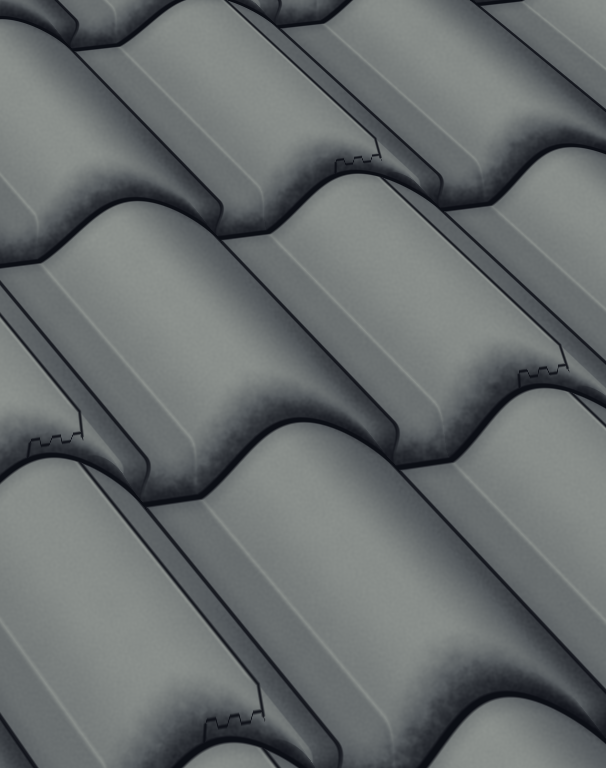
A WebGL 2 fragment shader for this texture:

```glsl
#version 300 es
precision highp float;
uniform vec2 u_resolution;
out vec4 outColor;

const float PI = 3.14159265;

// Perspective of the roof plane: across step, down step, origin (y down, canvas height = 1)
const vec3 ACROSS = vec3(0.272, -0.0295, 0.015);
const vec3 DOWN = vec3(0.1639, 0.2163, -0.09);
const vec3 ORIGIN = vec3(0.1536, 0.0586, 1.0);
// Lattice axes as seen on the canvas, used to measure seam distances
const mat2 LATTICE_TO_VIEW = mat2(0.99, -0.12, 0.74, 0.92);

const float ARCH_WIDTH = 0.78;    // share of a column taken by the arch
const float ARCH_RISE = 0.225;    // height of the arched front edge
const float TILE_SKEW = 0.145;    // tilt of a tile against the lattice
const float LIP_DEPTH = 0.17;
const float SEAM_AT = 0.68;
const float SEAM_END = 0.63;
const float EDGE_WIDTH = 0.010;
const float LINE_WIDTH = 0.005;
const float GRAIN = 0.05;
const float LIP_ROUGHNESS = 0.035;

const vec3 INK = vec3(0.045, 0.053, 0.08);
const vec3 SLATE = vec3(0.33, 0.35, 0.365);
const vec3 CLAY = vec3(0.515, 0.535, 0.525);

vec2 hash2(vec2 p) {
    p = vec2(dot(p, vec2(127.1, 311.7)), dot(p, vec2(269.5, 183.3)));
    return fract(sin(p) * 43758.5) * 2.0 - 1.0;
}

float gradientNoise(vec2 p) {
    vec2 i = floor(p), f = fract(p);
    vec2 w = f * f * f * (f * (f * 6.0 - 15.0) + 10.0);
    vec2 k = vec2(0.0, 1.0);
    float low = mix(dot(hash2(i), f), dot(hash2(i + k.yx), f - k.yx), w.x);
    float high = mix(dot(hash2(i + k), f - k), dot(hash2(i + 1.0), f - 1.0), w.x);
    return mix(low, high, w.y);
}

float archRise(float s) {
    float x = clamp(fract(s) / ARCH_WIDTH, 0.0, 1.0);
    return ARCH_RISE * pow(max(sin(PI * pow(x, 1.87)), 0.0), 0.6);
}

float segmentDistance(vec2 p, vec2 a, vec2 b) {
    vec2 ab = b - a;
    return length(p - a - ab * clamp(dot(p - a, ab) / dot(ab, ab), 0.0, 1.0));
}

float stroke(float dist, float halfWidth, float soft) {
    return 1.0 - smoothstep(halfWidth - soft, halfWidth + soft, dist);
}

// Joint that runs down the arch and ends in a toothed interlock
float seamDistance(vec2 cell) {
    vec2 path[5] = vec2[5](vec2(0.636, -0.3), vec2(0.771, SEAM_END),
        vec2(0.722, 0.723), vec2(0.514, 0.724), vec2(0.447, 0.81));
    vec2 p = LATTICE_TO_VIEW * cell;
    float nearest = 1.0;
    for (int i = 0; i < 4; i++) {
        vec2 a = LATTICE_TO_VIEW * path[i], b = LATTICE_TO_VIEW * path[i + 1];
        float teeth = clamp(3.0 * sin(5.0 * PI * (p.x - a.x) / (b.x - a.x)), -1.0, 1.0);
        vec2 q = p + vec2(0.0, i == 2 ? 0.013 * teeth : 0.0);
        nearest = min(nearest, segmentDistance(q, a, b));
    }
    return nearest;
}

void main() {
    vec2 view = vec2(gl_FragCoord.x, u_resolution.y - gl_FragCoord.y) / u_resolution.y;
    float soft = 3.7 / u_resolution.y;

    // Lattice position, then the row below its arched front edge
    vec3 plane = inverse(mat3(ACROSS, DOWN, ORIGIN)) * vec3(view, 1.0);
    vec2 lattice = plane.xy / plane.z;
    float s = lattice.x;
    float along = lattice.y + archRise(s);
    float row = floor(along);
    float fromBack = along - row, toFront = 1.0 - fromBack;
    float down = lattice.y - row;

    // Tile coordinate: skewed on the body, returning to the lattice over the lip
    float body = smoothstep(0.0, LIP_DEPTH, toFront);
    float skewed = s - TILE_SKEW * down * body;
    float column = floor(skewed);
    float t = skewed - column;
    float seamed = 1.0 - mod(column, 2.0);

    // Cross profile: arch, shaded flank and flat pan
    float flank = smoothstep(0.43, ARCH_WIDTH, t);
    float arch = mix(0.86, 1.04, smoothstep(0.0, 0.33, t));
    float behindSeam = seamed * smoothstep(SEAM_AT - soft, SEAM_AT + soft, t);
    arch -= flank * mix(0.58, 0.22, seamed) + behindSeam * 0.24;
    arch -= 0.22 * smoothstep(0.6, ARCH_WIDTH, t) * smoothstep(0.1, 0.8, down);
    float pan = mix(0.6, 0.72, smoothstep(ARCH_WIDTH, 0.88, t));
    pan = mix(pan, 0.86, smoothstep(0.975, 1.0, t));
    float tone = mix(arch, pan, smoothstep(ARCH_WIDTH - soft, ARCH_WIDTH + soft, t));
    tone += 0.17 * body * stroke(min(t, 1.0 - t), 0.006, 0.009);
    float onBody = 1.0 - smoothstep(SEAM_END - 0.04, SEAM_END, down);
    tone += 0.2 * seamed * onBody * stroke(abs(t - SEAM_AT + 0.015), 0.004, 0.007);

    // Rounded lip, rough and dark toward its foot
    float rough = gradientNoise(view * 55.0) + 0.6 * gradientNoise(view * 120.0);
    float wave = sin(PI * s);
    float lipWidth = 0.17 + 0.07 * wave * wave;
    float lip = smoothstep(0.0, lipWidth, toFront + LIP_ROUGHNESS * rough * (1.0 - body * 0.5));
    tone *= mix(0.17, 1.0, lip);
    tone *= mix(0.78, 1.0, smoothstep(0.0, 0.07, fromBack));

    // Surface grain and slight change from tile to tile
    float grain = gradientNoise(view * 210.0) + 0.5 * gradientNoise(view * 24.0);
    tone += GRAIN * grain + 0.02 * hash2(vec2(floor(column / 2.0), row)).x;
    tone = clamp(tone, 0.0, 1.25);

    // Dark joints and front edges
    float slope = (archRise(s + 0.004) - archRise(s - 0.004)) / 0.008;
    float edge = min(fromBack, toFront) / sqrt(1.0 + min(slope * slope, 9.0));
    float lines = stroke(edge, EDGE_WIDTH, soft);
    lines = max(lines, 0.85 * body * stroke(abs(t - ARCH_WIDTH), 0.008, soft));
    float seam = stroke(seamDistance(vec2(s - column, down)), LINE_WIDTH, soft);
    lines = max(lines, 0.9 * seamed * seam);

    vec3 color = mix(INK, SLATE, min(tone * 2.0, 1.0));
    color = mix(color, CLAY, max(tone * 2.0 - 1.0, 0.0));
    outColor = vec4(mix(color, INK, lines), 1.0);
}
```
